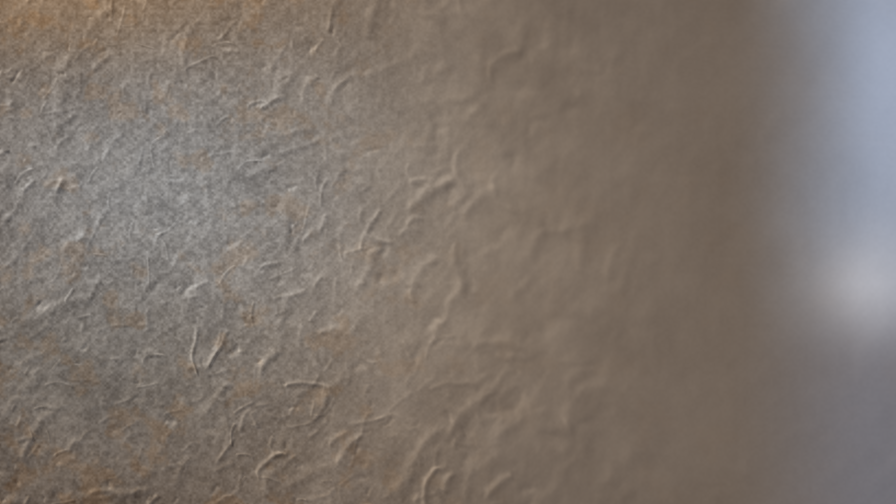
Give the GLSL for this texture, as a WebGL 2 fragment shader.

```glsl
#version 300 es
precision highp float;
// Crinkled bronze-grey leather: sharp embossed creases at left, defocused with a cool sheen at right.

uniform vec2 u_resolution;
out vec4 fragColor;

float hash(vec2 p) {
  return fract(sin(dot(p, vec2(127.1, 311.7))) * 43758.5453);
}

float noise(vec2 p) {
  vec2 i = floor(p), f = fract(p);
  f = f * f * (3.0 - 2.0 * f);
  return mix(mix(hash(i), hash(i + vec2(1, 0)), f.x),
             mix(hash(i + vec2(0, 1)), hash(i + vec2(1, 1)), f.x), f.y);
}

float fbm(vec2 p) {
  float sum = 0.0, amp = 0.5;
  for (int i = 0; i < 4; i++) {
    sum += amp * noise(p);
    p = mat2(1.6, 1.2, -1.2, 1.6) * p + 7.3;
    amp *= 0.5;
  }
  return sum;
}

// One curved crease per cell, steeper toward the upper right, softened by the blur width
float creases(vec2 p, float scale, float blur, float seed) {
  vec2 g = p * scale, cell = floor(g);
  float height = 0.0;
  for (int y = -1; y <= 1; y++) {
    for (int x = -1; x <= 1; x++) {
      vec2 id = cell + vec2(x, y);
      vec2 rnd = vec2(hash(id + seed), hash(id + seed + 31.7));
      float kind = hash(id + seed + 58.3);
      vec2 d = g - id - rnd;
      vec2 home = (id + rnd) / scale;
      float angle = 0.25 + 0.5 * home.y + 0.5 * home.x;
      angle += 1.7 * (hash(id + seed + 12.9) - 0.5);
      angle += hash(id + seed + 77.1) < 0.2 ? 1.2 : 0.0;
      float c = cos(angle), s = sin(angle);
      d = vec2(c * d.x + s * d.y, c * d.y - s * d.x);
      d.y += (rnd.x - 0.5) * 1.3 * d.x * d.x;
      float halfLength = mix(0.05, 0.65, kind * kind);
      float dist = length(vec2(max(abs(d.x) - halfLength, 0.0), d.y));
      float core = mix(0.05, 0.12, rnd.y);
      float width = sqrt(core * core + blur * blur * scale * scale);
      float lift = kind < 0.3 ? -0.9 : mix(0.4, 1.1, rnd.x);
      height += lift * core / width * exp(-dist * dist / (width * width));
    }
  }
  return height;
}

float relief(vec2 p, float blur) {
  vec2 warped = p + 0.02 * (vec2(noise(p * 16.0), noise(p * 16.0 + 40.0)) - 0.5);
  warped += 0.006 * (vec2(noise(p * 45.0 + 3.0), noise(p * 45.0 + 70.0)) - 0.5);
  float height = creases(warped, 7.0, blur, 3.0);
  height += 0.8 * creases(warped, 13.0, blur, 81.0);
  height += 0.45 * creases(warped, 22.0, blur, 47.0);
  // Small dents between the creases, drawn out along them
  vec2 turned = mat2(0.6, -0.8, 0.8, 0.6) * p;
  return height + 0.8 * exp(-blur * 90.0) * fbm(turned * vec2(26.0, 48.0));
}

// Soft elliptical pool of light
float pool(vec2 uv, vec2 center, vec2 radius) {
  vec2 d = (uv - center) / radius;
  return exp(-dot(d, d));
}

void main() {
  vec2 uv = gl_FragCoord.xy / u_resolution;
  vec2 p = gl_FragCoord.xy / u_resolution.y;
  float defocus = smoothstep(0.28, 0.8, uv.x + 0.08 * (uv.y - 0.5));
  float blur = 0.001 + 0.013 * defocus;
  float sharp = 1.0 - smoothstep(0.25, 0.6, uv.x);

  // Broad illumination
  float sheen = pool(uv, vec2(0.18, 0.62), vec2(0.26, 0.34));
  vec3 color = vec3(0.425, 0.376, 0.335);
  color += vec3(0.1, 0.087, 0.068) * pool(uv, vec2(0.45, 0.55), vec2(0.25, 0.55));
  color = mix(color, vec3(0.56, 0.56, 0.56), 0.85 * sheen);
  color = mix(color, vec3(0.62, 0.5, 0.38), 0.75 * pool(uv, vec2(0.04, 1.06), vec2(0.3, 0.16)));
  color = mix(color, vec3(0.47, 0.455, 0.435), 0.5 * pool(uv, vec2(0.1, 0.28), vec2(0.2, 0.2)));
  color -= 0.035 * pool(uv, vec2(0.0, 0.0), vec2(0.3, 0.2));

  // Cool reflection along the right edge, with a bright patch and a dim foot
  vec3 edge = mix(vec3(0.45, 0.44, 0.46), vec3(0.54, 0.56, 0.61), smoothstep(0.25, 0.45, uv.y));
  color = mix(color, edge, smoothstep(0.8, 0.98, uv.x + 0.03 * (fbm(p * 5.0) - 0.5)));
  color += vec3(0.13, 0.11, 0.085) * pool(uv, vec2(0.97, 0.43), vec2(0.06, 0.11));
  color += vec3(0.08, 0.095, 0.12) * pool(uv, vec2(1.0, 0.85), vec2(0.06, 0.35));

  // Embossed shading from the upper left: bright rims, weaker shadows
  vec2 toLight = vec2(-0.72, 0.7) * (0.0026 + 0.003 * defocus);
  float slope = relief(p - toLight, blur) - relief(p + toLight, blur);
  float shade = clamp(slope, -0.8, 1.0) * mix(0.15, 0.085, defocus);
  shade *= shade > 0.0 ? 1.1 : 0.75;
  shade *= 0.5 + noise(p * 8.0 + 60.0);
  shade *= 1.0 - 0.85 * smoothstep(0.55, 0.82, uv.x);
  vec3 warm = vec3(1.08, 0.97, 0.82);
  vec3 cool = vec3(0.96, 1.02, 1.06);
  color += shade * mix(warm, cool, shade > 0.0 ? sheen : 0.4 * sheen);

  // Small brown stains in the hollows and soft mottling, upright where defocused
  float stain = smoothstep(0.54, 0.72, fbm(p * 22.0 + 5.0));
  color += vec3(0.012, -0.012, -0.035) * stain * (0.1 + 0.9 * sharp);
  color += 0.08 * (fbm(p * 9.0 + 20.0) - 0.47) * (1.0 - 0.6 * defocus);
  float mottle = fbm(mat2(0.94, 0.34, -0.34, 0.94) * p * vec2(30.0, 17.0)) - 0.47;
  color += vec3(0.075, 0.07, 0.06) * mottle * (1.0 - smoothstep(0.5, 0.95, uv.x));

  // Fine pebbled grain, only where in focus
  float grain = noise(p * 130.0) + 0.8 * noise(p * 230.0 + 9.0) - 0.9;
  color += grain * (0.008 + 0.1 * sharp * (0.55 + 0.45 * sheen));

  fragColor = vec4(clamp(color, 0.0, 1.0), 1.0);
}
```
